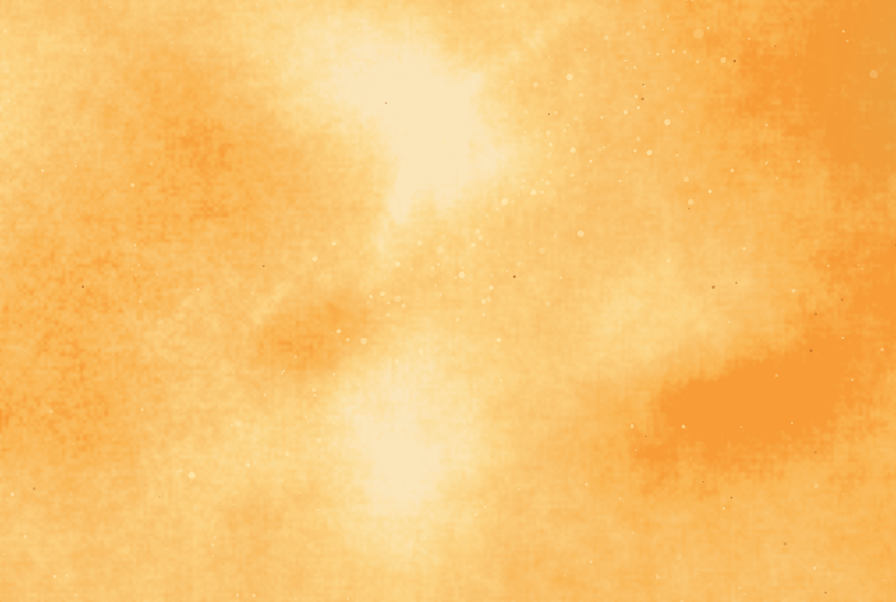
Give the GLSL for this texture, as a Shadertoy shader.

```glsl
float hash(vec2 p) {
    vec3 q = fract(p.xyx * 0.1031);
    q += dot(q, q.yzx + 33.33);
    return fract((q.x + q.y) * q.z);
}

float noise(vec2 p) {
    vec2 i = floor(p), f = fract(p);
    f = f * f * (3.0 - 2.0 * f);
    return mix(mix(hash(i), hash(i + vec2(1, 0)), f.x),
               mix(hash(i + vec2(0, 1)), hash(i + vec2(1, 1)), f.x), f.y);
}

float fbm(vec2 p) {
    float sum = 0.0, amp = 0.5;
    for (int i = 0; i < 5; i++) {
        sum += amp * noise(p);
        p = mat2(1.6, 1.2, -1.2, 1.6) * p + 7.3;
        amp *= 0.5;
    }
    return sum;
}

// Soft elliptical wash, turned by an angle
float wash(vec2 p, vec2 centre, vec2 size, float angle) {
    float c = cos(angle), s = sin(angle);
    vec2 q = mat2(c, -s, s, c) * (p - centre) / size;
    return exp(-dot(q, q));
}

// Scattered round flecks, one candidate per cell
float flecks(vec2 p, float cells, float share, float radius, float seed) {
    vec2 g = p * cells, id = floor(g);
    float sum = 0.0;
    for (int y = -1; y <= 1; y++)
    for (int x = -1; x <= 1; x++) {
        vec2 cell = id + vec2(x, y), key = cell + seed;
        vec2 spot = cell + vec2(hash(key + 11.0), hash(key + 47.0));
        float r = radius * mix(0.4, 1.0, hash(key + 83.0));
        float d = length(g - spot) / cells + 0.0015 * (noise(p * 220.0) - 0.5);
        float soft = 0.7 / iResolution.y;
        float on = step(hash(key), share) * mix(0.4, 1.0, hash(key + 29.0));
        sum = max(sum, on * (1.0 - smoothstep(r - soft, r + soft, d)));
    }
    return sum;
}

vec3 amberRamp(float t) {
    t = clamp(t, 0.0, 1.0) * 5.0;
    vec3 c = mix(vec3(0.97, 0.61, 0.21), vec3(0.98, 0.71, 0.32), clamp(t, 0.0, 1.0));
    c = mix(c, vec3(0.98, 0.76, 0.42), clamp(t - 1.0, 0.0, 1.0));
    c = mix(c, vec3(0.99, 0.82, 0.50), clamp(t - 2.0, 0.0, 1.0));
    c = mix(c, vec3(0.99, 0.87, 0.61), clamp(t - 3.0, 0.0, 1.0));
    return mix(c, vec3(0.985, 0.90, 0.73), clamp(t - 4.0, 0.0, 1.0));
}

void mainImage(out vec4 fragColor, in vec2 fragCoord) {
    vec2 p = fragCoord / iResolution.y;
    vec2 warp = vec2(fbm(p * 4.0), fbm(p * 4.0 + 31.0)) - 0.48;
    vec2 q = p + 0.16 * warp;

    // Pale washes
    float tone = 0.43;
    tone += 0.50 * wash(q, vec2(0.62, 0.87), vec2(0.24, 0.13), -0.2);
    tone += 0.30 * wash(q, vec2(0.73, 0.70), vec2(0.15, 0.28), -0.2);
    tone += 0.55 * wash(q, vec2(0.69, 0.24), vec2(0.15, 0.17), 0.2);
    tone += 0.24 * wash(q, vec2(0.40, 0.30), vec2(0.15, 0.12), 0.5);
    tone += 0.24 * wash(q, vec2(1.14, 0.49), vec2(0.15, 0.10), 0.6);
    tone += 0.14 * wash(q, vec2(0.04, 0.90), vec2(0.14, 0.22), 0.0);

    // Deep orange washes
    tone -= 0.26 * wash(q, vec2(0.08, 0.43), vec2(0.24, 0.22), 0.4);
    tone -= 0.24 * wash(q, vec2(0.32, 0.75), vec2(0.17, 0.20), -0.5);
    tone -= 0.36 * wash(q, vec2(0.57, 0.45), vec2(0.13, 0.07), 0.3);
    tone -= 0.40 * wash(q, vec2(1.27, 0.36), vec2(0.33, 0.11), 0.45);
    tone -= 0.22 * wash(q, vec2(1.40, 0.90), vec2(0.32, 0.24), -0.4);
    tone -= 0.20 * smoothstep(0.9, 1.5, p.x);

    // Brushed pale streaks
    vec2 s = p + 0.03 * warp;
    float bristle = 0.5 + noise(mat2(0.8, -0.6, 0.6, 0.8) * s * vec2(60.0, 12.0));
    tone += 0.26 * bristle * wash(s, vec2(0.45, 0.49), vec2(0.065, 0.016), 0.85);
    tone += 0.20 * bristle * wash(s, vec2(0.66, 0.66), vec2(0.13, 0.022), 1.25);
    tone += 0.18 * bristle * wash(s, vec2(0.86, 0.91), vec2(0.13, 0.018), 0.6);

    // Clouded mottling, worn patches, grain and faint weave
    tone += 0.34 * (fbm(p * 7.0 + 3.0) - 0.48);
    tone += 0.22 * (fbm(p * 28.0 + 9.0) - 0.48);
    float sandy = 0.09 + 0.10 * wash(p, vec2(0.15, 0.50), vec2(0.35, 0.35), 0.0);
    tone += sandy * (noise(p * 170.0) + noise(p * 95.0 + 5.0) - 1.0);
    tone += 0.06 * (noise(p * vec2(170.0, 24.0)) + noise(p * vec2(24.0, 170.0)) - 1.0);
    vec3 col = amberRamp(tone);

    // Olive shade in the upper right corner
    col = mix(col, vec3(0.86, 0.66, 0.30), 0.4 * wash(q, vec2(1.5, 0.88), vec2(0.10, 0.20), 0.0));

    // Pale spatter along a rising diagonal, with strays elsewhere
    float trail = wash(q, vec2(0.85, 0.63), vec2(0.42, 0.11), 0.75);
    float spatter = flecks(p, 38.0, 0.34 * trail, 0.0055, 5.0);
    spatter = max(spatter, 0.8 * flecks(p, 70.0, 0.02 + 0.16 * trail, 0.003, 150.0));
    spatter = max(spatter, 0.4 * flecks(p, 14.0, 0.10 * smoothstep(0.9, 1.3, p.x), 0.009, 260.0));
    col = mix(col, vec3(1.0, 0.91, 0.68), 0.85 * spatter);

    // Sparse rust specks
    float rust = flecks(p, 26.0, 0.02 + 0.08 * smoothstep(0.8, 1.3, p.x), 0.0028, 370.0);
    col = mix(col, vec3(0.70, 0.38, 0.12), 0.65 * rust);

    fragColor = vec4(col, 1.0);
}
```
